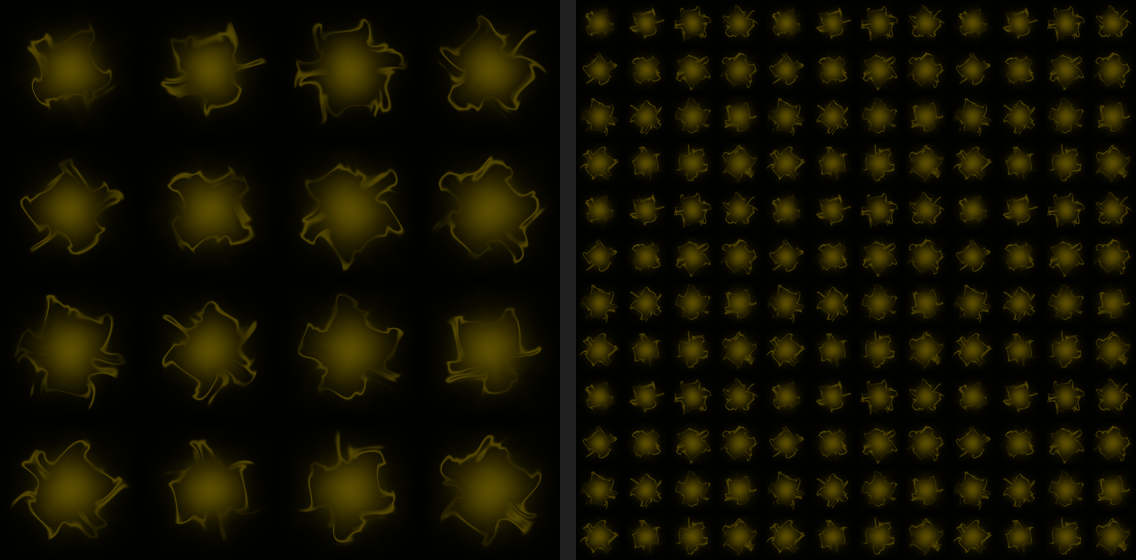
Left, the tile; right, the same tile 3 across and 3 down.
Reproduce this pattern procedurally as a WebGL 1 fragment shader.

```glsl
precision highp float;
// Four by four dim golden blooms on black: each is a soft round glow with a
// wavering petal outline, made by bending a circle with layered sines.
// Every cell has its own seed for size, bends and faded stretches of line.
uniform vec2 u_resolution;

const float REPEATS = 4.0;
const float TAU = 6.2831853;
const vec3 BACKGROUND = vec3(0.004, 0.004, 0.0);
const vec3 GOLD = vec3(1.0, 0.84, 0.0);

vec2 hash2(vec2 cell, float salt) {
  vec2 k = vec2(dot(cell, vec2(127.1, 311.7)), dot(cell, vec2(269.5, 183.3)));
  return fract(sin(k + salt * 17.3) * 4375.85);
}

vec2 rotate(vec2 p, float angle) {
  float c = cos(angle), s = sin(angle);
  return vec2(c * p.x - s * p.y, s * p.x + c * p.y);
}

// Bends the plane with finer and finer waves.
vec2 warp(vec2 p, vec2 cell) {
  float amplitude = 0.068;
  float frequency = 18.0;
  for (int i = 0; i < 3; i++) {
    vec2 phase = TAU * hash2(cell, float(i) + 1.0);
    p = rotate(p, 0.9 + phase.x);
    p += amplitude * sin(frequency * p.yx + phase);
    amplitude *= 0.46;
    frequency *= 1.75;
  }
  return p;
}

// Slow variation from 0 to 1 that fades parts of the outline.
float fadeNoise(vec2 p, vec2 phase) {
  float waves = sin(9.0 * p.x + 5.0 * p.y + phase.x)
              + sin(13.0 * p.y - 7.0 * p.x + phase.y);
  return 0.5 + 0.25 * waves;
}

float softLine(float dist, float width) {
  float t = dist / width;
  return exp(-t * t);
}

float glow(vec2 p, float spread) {
  return 0.345 * exp(-dot(p, p) / (spread * spread));
}

// Brightness of one bloom; p runs from -0.5 to 0.5 across its cell.
float bloom(vec2 p, vec2 cell, float minWidth) {
  vec2 size = hash2(cell, 7.0);
  vec2 bent = warp(p, cell);
  float r = length(p);

  // Outline, weaker toward the heart and in random stretches
  float radius = mix(0.235, 0.305, size.x);
  float line = softLine(length(bent) - radius, max(0.02, minWidth));
  line *= smoothstep(0.1, 0.3, r);
  line *= mix(0.25, 0.85, smoothstep(0.2, 0.6, fadeNoise(p, TAU * hash2(cell, 9.0))));

  // Glow, slightly pulled in where the bent plane stretches
  float spread = mix(0.21, 0.25, size.y);
  float stretch = length(bent) - r;
  float body = glow(p * (1.0 + 0.7 * stretch), spread);

  float edgeFade = 1.0 - smoothstep(0.4, 0.5, max(abs(p.x), abs(p.y)));
  return mix(body, 0.36, line) * edgeFade;
}

void main() {
  vec2 grid = REPEATS * gl_FragCoord.xy / u_resolution;
  vec2 cell = mod(floor(grid), REPEATS);
  float minWidth = 1.5 * REPEATS / min(u_resolution.x, u_resolution.y);
  float level = bloom(fract(grid) - 0.5, cell, minWidth);
  gl_FragColor = vec4(BACKGROUND + GOLD * level, 1.0);
}
```
